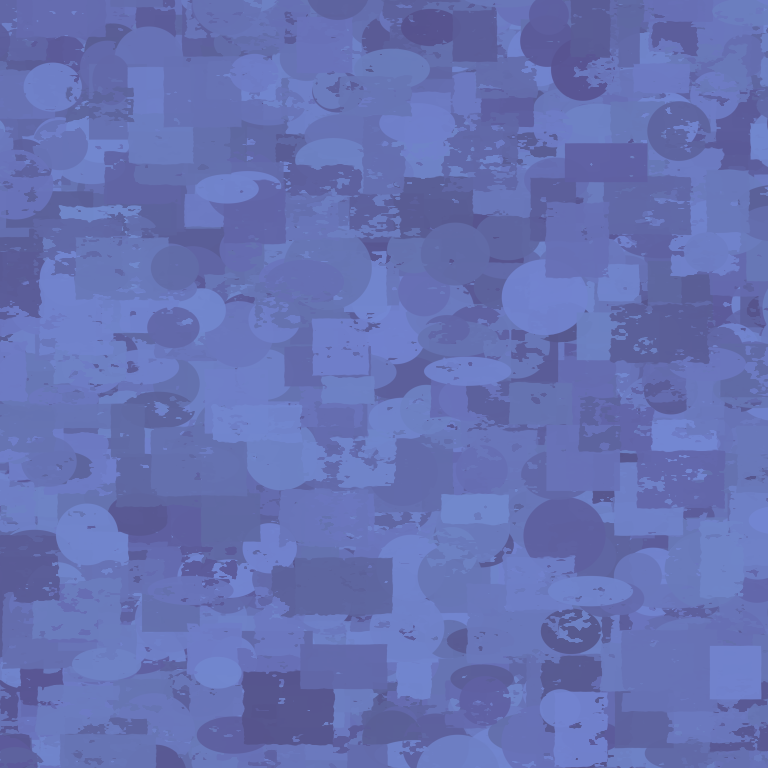
Reproduce this pattern procedurally as a WebGL 2 fragment shader.

```glsl
#version 300 es
precision highp float;

uniform vec2 u_resolution;
out vec4 fragColor;

const vec3 DARK = vec3(0.335, 0.325, 0.550);
const vec3 LIGHT = vec3(0.450, 0.535, 0.820);
const vec3 TINT = vec3(0.012, -0.012, 0.030);
const float TONE_BIAS = 0.78;                  // below 1 favours light tones
const int LAYERS = 11;
const float CELL = 0.105;                      // one stamp per cell and layer
const vec2 RECT_MIN = vec2(0.022, 0.016);      // half sizes
const vec2 RECT_MAX = vec2(0.064, 0.054);
const vec2 OVAL_MIN = vec2(0.025, 0.016);
const vec2 OVAL_MAX = vec2(0.060, 0.034);
const vec2 DISC_RADIUS = vec2(0.026, 0.058);
const float OVAL_SHARE = 0.24;
const float DISC_SHARE = 0.22;
const float OPACITY = 0.93;
const vec2 GRAIN_SCALE = vec2(55.0, 95.0);     // flecks stretch sideways
const float PATCH_SCALE = 17.0;
const vec2 WEAR_RANGE = vec2(0.16, 0.66);
const float RAGGEDNESS = 0.012;

float hash(vec2 p) {
  return fract(sin(dot(p, vec2(127.1, 311.7))) * 43758.5453);
}

vec2 hash2(vec2 p) {
  return vec2(hash(p), hash(p + vec2(41.3, 17.9)));
}

float noise(vec2 p) {
  vec2 i = floor(p), f = fract(p);
  f = f * f * (3.0 - 2.0 * f);
  return mix(mix(hash(i), hash(i + vec2(1, 0)), f.x),
             mix(hash(i + vec2(0, 1)), hash(i + vec2(1, 1)), f.x), f.y);
}

float grainNoise(vec2 p) {
  return 0.5 * noise(p) + 0.3 * noise(p * 2.1 + 7.3) + 0.2 * noise(p * 4.3 + 3.1);
}

float rectDistance(vec2 p, vec2 halfSize) {
  vec2 q = abs(p) - halfSize;
  return length(max(q, 0.0)) + min(max(q.x, q.y), 0.0);
}

float ovalDistance(vec2 p, vec2 radii) {
  float k = length(p / radii);
  return k * (k - 1.0) / max(length(p / (radii * radii)), 0.001);
}

// Paints one worn stamp over the colour below it.
vec3 paintStamp(vec3 below, vec2 p, vec2 center, vec2 id, float pixel) {
  vec2 size = hash2(id + 5.7);
  float kind = hash(id + 11.3);
  bool isRect = kind > OVAL_SHARE + DISC_SHARE;
  vec2 offset = p - center;
  float d;
  if (isRect) {
    d = rectDistance(offset, mix(RECT_MIN, RECT_MAX, size));
  } else if (kind > DISC_SHARE) {
    d = ovalDistance(offset, mix(OVAL_MIN, OVAL_MAX, size));
  } else {
    float radius = mix(DISC_RADIUS.x, DISC_RADIUS.y, size.x);
    d = ovalDistance(offset, radius * vec2(1.0, mix(0.88, 1.0, size.y)));
  }
  if (d > RAGGEDNESS) return below;

  // Flecks missing from the paint, gathered in patches
  vec2 seed = 40.0 * hash2(id + 23.1);
  float wear = hash(id + 31.9);
  float grain = grainNoise(p * GRAIN_SCALE + seed);
  float patchiness = noise(p * PATCH_SCALE + seed.yx);
  float threshold = mix(WEAR_RANGE.x, WEAR_RANGE.y, wear * patchiness);
  float soft = 0.015 + 6.0 * pixel;
  float cover = smoothstep(-soft, soft, grain - threshold);

  if (isRect) d += RAGGEDNESS * wear * (0.5 - grain);
  cover *= 1.0 - smoothstep(-0.7 * pixel, 0.7 * pixel, d);

  float tone = pow(hash(id + 47.7), TONE_BIAS);
  vec3 paint = mix(DARK, LIGHT, tone) + TINT * (hash(id + 59.3) - 0.5);
  return mix(below, paint, OPACITY * cover);
}

void main() {
  vec2 p = gl_FragCoord.xy / u_resolution.y;
  float pixel = 1.0 / u_resolution.y;
  vec3 color = mix(DARK, LIGHT, 0.6);

  // Shifted grids of stamps, stacked from back to front
  for (int layer = 0; layer < LAYERS; layer++) {
    vec2 layerSeed = vec2(19.0, 53.0) * float(layer + 1);
    vec2 shift = hash2(layerSeed);
    vec2 home = floor(p / CELL + shift);
    for (int y = -1; y <= 1; y++) {
      for (int x = -1; x <= 1; x++) {
        vec2 cell = home + vec2(x, y);
        vec2 id = cell + layerSeed;
        vec2 center = (cell + hash2(id) - shift) * CELL;
        color = paintStamp(color, p, center, id, pixel);
      }
    }
  }
  fragColor = vec4(color, 1.0);
}
```
